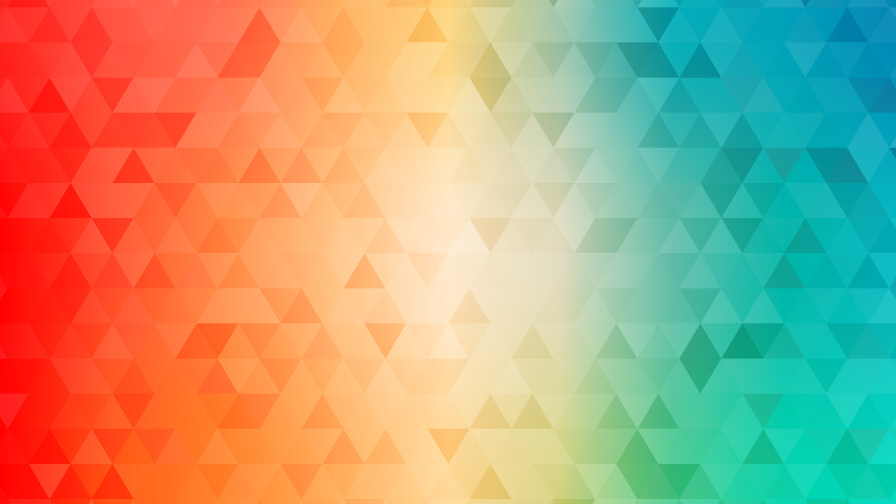
Give the GLSL for this background, as a WebGL 2 fragment shader.

```glsl
#version 300 es
precision highp float;
// Red to cream to teal gradient under a mosaic of translucent triangles.

uniform vec2 u_resolution;
out vec4 fragColor;

// Evenly spaced colour stops, left to right, at three heights.
const vec3 TOP[9] = vec3[9](
  vec3(1, .14, .11), vec3(1, .33, .26), vec3(1, .44, .32),
  vec3(1, .69, .38), vec3(.99, .85, .52), vec3(.64, .78, .68),
  vec3(0, .68, .72), vec3(0, .63, .73), vec3(0, .52, .71));
const vec3 MIDDLE[9] = vec3[9](
  vec3(1, 0, 0), vec3(1, .30, .16), vec3(1, .55, .27),
  vec3(1, .77, .53), vec3(1, .92, .81), vec3(.89, .87, .76),
  vec3(.38, .74, .66), vec3(0, .71, .66), vec3(0, .72, .76));
const vec3 BOTTOM[9] = vec3[9](
  vec3(1, 0, 0), vec3(1, .34, .07), vec3(1, .50, .14),
  vec3(1, .69, .37), vec3(1, .85, .59), vec3(.85, .84, .53),
  vec3(.33, .81, .59), vec3(0, .83, .68), vec3(0, .85, .75));

vec3 ramp(vec3 stops[9], float x) {
  float t = clamp(x, 0.0, 0.9999) * 8.0;
  int i = int(t);
  return mix(stops[i], stops[i + 1], fract(t));
}

vec3 background(vec2 uv) {
  vec3 color = ramp(MIDDLE, uv.x);
  color = mix(color, ramp(TOP, uv.x), smoothstep(0.5, 1.0, uv.y));
  return mix(color, ramp(BOTTOM, uv.x), smoothstep(0.5, 0.0, uv.y));
}

vec2 hash(vec3 p) {
  p = fract(p * vec3(0.1031, 0.1030, 0.0973));
  p += dot(p, p.yzx + 33.33);
  return fract((p.xx + p.yz) * p.zy);
}

// Random shadow (x) and highlight (y) of the equilateral triangle around p.
vec2 triangleShade(vec2 p) {
  vec2 q = (p - vec2(0.0567, 0.4977)) / vec2(0.0833, 0.0697);
  q.x -= 0.5 * q.y;
  vec2 cell = floor(q), f = q - cell;
  float pointsDown = step(1.0, f.x + f.y);
  vec2 h = hash(vec3(cell + 40.0, 7.0 + 11.0 * pointsDown));
  return vec2(0.72 * pow(h.x, 4.0), 0.12 * h.y * h.y);
}

void main() {
  vec3 color = background(gl_FragCoord.xy / u_resolution);

  // Average 3 x 3 samples to smooth the triangle edges.
  vec2 shade = vec2(0);
  for (int i = 0; i < 9; i++) {
    vec2 offset = vec2(i % 3 - 1, i / 3 - 1) / 3.0;
    shade += triangleShade((gl_FragCoord.xy + offset) / u_resolution.y) / 9.0;
  }

  // Squaring the colour deepens it while keeping it saturated.
  color = mix(color, color * color, shade.x);
  color = mix(color, vec3(1), shade.y);
  fragColor = vec4(color, 1);
}
```
